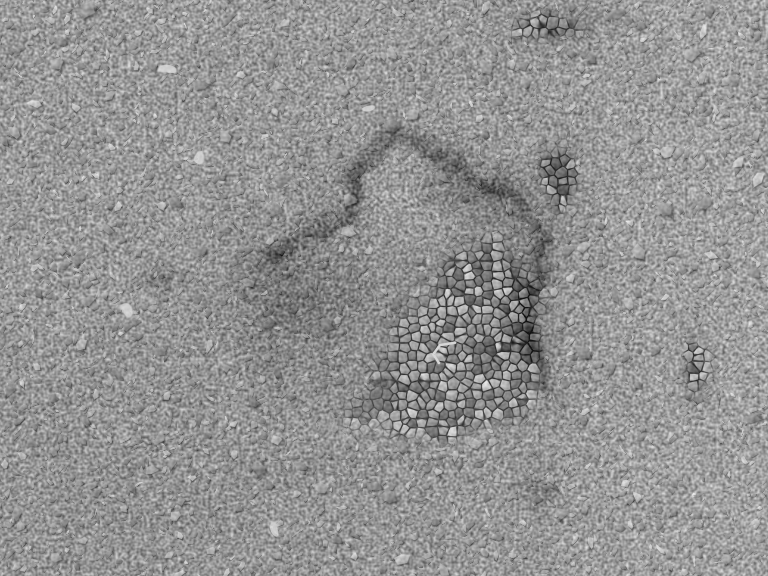
Give the GLSL for this texture, as a WebGL 1 fragment shader.

```glsl
precision highp float;
// Worn grey asphalt with a shallow gravel-filled pothole, loose chips and dark crevices.
uniform vec2 u_resolution;

const float BASE_TONE = 0.605;
const float GRAIN = 0.25;
const float CHIP_CONTRAST = 0.27;
const float RIM_DEPTH = 0.19;
const float GRAVEL_SCALE = 62.0;
const float GAP_TONE = 0.27;
const vec2 LIGHT = vec2(-0.55, 0.83);

vec2 hash2(vec2 p) {
  vec3 q = fract(vec3(p.xyx) * vec3(0.1031, 0.1030, 0.0973));
  q += dot(q, q.yzx + 33.33);
  return fract((q.xx + q.yz) * q.zy);
}

float gradAt(vec2 cell, vec2 offset) {
  float a = 6.2832 * hash2(cell).x;
  return dot(vec2(cos(a), sin(a)), offset);
}

float gradientNoise(vec2 p) {
  vec2 i = floor(p), f = fract(p);
  vec2 u = f * f * f * (f * (f * 6.0 - 15.0) + 10.0);
  vec2 e = vec2(1.0, 0.0);
  return mix(mix(gradAt(i, f), gradAt(i + e, f - e), u.x),
             mix(gradAt(i + e.yx, f - e.yx), gradAt(i + e.xx, f - e.xx), u.x), u.y);
}

float blob(vec2 p, vec2 center, vec2 radius) {
  vec2 d = (p - center) / radius;
  return exp(-dot(d, d));
}

float segment(vec2 p, vec2 a, vec2 b) {
  vec2 v = b - a;
  return length(p - a - v * clamp(dot(p - a, v) / dot(v, v), 0.0, 1.0));
}

// Angular chips, one per occupied cell, with a lit face and a cast shadow.
float chips(float tone, vec2 p, float scale, float density, float size) {
  vec2 g = p * scale, cell = floor(g);
  float soft = max(0.04, 0.8 * scale / u_resolution.y);
  for (int j = -1; j <= 1; j++) for (int i = -1; i <= 1; i++) {
    vec2 id = cell + vec2(float(i), float(j));
    vec2 pick = hash2(id + scale), shape = hash2(id + scale * 2.3);
    if (pick.x < density) {
      vec2 v = g - id - 0.2 - 0.6 * hash2(id + 71.0);
      float a = 6.2832 * shape.x, c = cos(a), s = sin(a), d = -1.0;
      vec2 q = vec2(c * v.x - s * v.y, s * v.x + c * v.y);
      q.y *= 1.0 + 1.3 * shape.y;
      for (int k = 0; k < 5; k++) {
        vec2 r = hash2(id + float(k) * 17.0 + 5.0);
        float t = 1.2566 * float(k) + 0.8 * r.x;
        d = max(d, dot(q, vec2(cos(t), sin(t))) - size * (0.6 + 0.6 * r.y));
      }
      float facing = dot(v, LIGHT) / size;
      float shadow = (1.0 - smoothstep(0.0, 0.16, d)) * (1.0 - smoothstep(-0.9, 0.1, facing));
      float face = BASE_TONE + CHIP_CONTRAST * (pow(pick.y, 3.0) - 0.18) + 0.07 * facing;
      tone = mix(tone, tone * 0.62, shadow);
      tone = mix(tone, face, 0.85 * (1.0 - smoothstep(-soft, soft, d)));
    }
  }
  return tone;
}

// Packed stones separated by dark gaps.
float gravel(vec2 p) {
  vec2 g = p * GRAVEL_SCALE, cell = floor(g);
  float nearest = 9.0, second = 9.0, stone = 0.0;
  for (int j = -1; j <= 1; j++) for (int i = -1; i <= 1; i++) {
    vec2 id = cell + vec2(float(i), float(j));
    vec2 v = g - id - 0.1 - 0.8 * hash2(id);
    float d = length(v);
    if (d < nearest) {
      second = nearest; nearest = d;
      stone = 0.46 + 0.36 * hash2(id + 29.0).x + 0.14 * dot(v, LIGHT);
    } else second = min(second, d);
  }
  return mix(GAP_TONE, stone, smoothstep(0.0, 0.27, second - nearest));
}

// Distance to the broken lip of the pothole.
float lip(vec2 p) {
  vec2 apex = vec2(0.694, 0.774), leftKnee = vec2(0.616, 0.700), leftStep = vec2(0.612, 0.630);
  vec2 leftArm = vec2(0.470, 0.555), shoulder = vec2(0.870, 0.665);
  vec2 corner = vec2(0.948, 0.600), wall = vec2(0.913, 0.440);
  float d = min(segment(p, apex, leftKnee), segment(p, leftKnee, leftStep));
  d = min(d, min(segment(p, leftStep, leftArm), segment(p, apex, shoulder)));
  d = min(d, min(segment(p, shoulder, corner), segment(p, corner, wall)));
  return min(d, segment(p, wall, vec2(0.945, 0.325)));
}

void main() {
  vec2 p = gl_FragCoord.xy / u_resolution.y;
  vec2 w = p + 0.022 * vec2(gradientNoise(p * 22.0), gradientNoise(p * 22.0 + 40.0));
  float mottle = gradientNoise(p * 14.0 + 9.0);
  // Regions: loose pockets, dense gravel, pale sand and stain shadows.
  float pocket = blob(w, vec2(0.972, 0.700), vec2(0.035, 0.065))
    + 0.8 * blob(w, vec2(0.960, 0.955), vec2(0.085, 0.040))
    + 0.9 * blob(w, vec2(1.207, 0.358), vec2(0.026, 0.060));
  float dense = 1.3 * blob(w, vec2(0.810, 0.400), vec2(0.125, 0.120))
    + 0.6 * blob(w, vec2(0.720, 0.300), vec2(0.180, 0.070))
    + 0.6 * blob(w, vec2(0.860, 0.530), vec2(0.080, 0.090));
  float sand = blob(w, vec2(0.695, 0.645), vec2(0.070, 0.095));
  float stain = 0.10 * blob(w, vec2(0.510, 0.480), vec2(0.095, 0.085))
    + 0.11 * blob(w, vec2(0.820, 0.665), vec2(0.080, 0.040))
    + 0.07 * blob(w, vec2(0.900, 0.500), vec2(0.050, 0.140))
    + 0.10 * blob(w, vec2(0.278, 0.515), vec2(0.035, 0.018))
    + 0.10 * blob(w, vec2(0.935, 0.150), vec2(0.030, 0.040))
    + 0.05 * blob(w, vec2(0.680, 0.460), vec2(0.260, 0.180)) + 0.11 * pocket;
  // Rough ground, then chips from small to large.
  float fine = gradientNoise(p * 185.0) + 0.6 * gradientNoise(w * 95.0);
  float tone = chips(BASE_TONE + GRAIN * fine, w, 72.0, 0.48, 0.30);
  tone = chips(tone, p, 40.0, 0.40 - 0.25 * sand, 0.27);
  tone = chips(tone, p, 24.0, 0.16 - 0.14 * sand, 0.27);
  tone = mix(tone, BASE_TONE + 0.06 + 0.30 * fine, 0.7 * sand);
  tone = mix(tone, gravel(p), smoothstep(0.25, 0.75, dense + pocket + 0.35 * mottle));
  // Lip shadow, broad tone and surface grain.
  float d = lip(w);
  tone -= RIM_DEPTH * exp(-d * d / 0.00016) * (0.75 + mottle) + 0.05 * exp(-d / 0.035);
  tone += 0.14 * gradientNoise(p * 150.0 + 13.0) + 0.03 * mottle - stain;
  tone += 0.025 * smoothstep(0.85, 1.25, p.x) - 0.03 * blob(p, vec2(0.25, 0.12), vec2(0.45, 0.30));
  // Pale isolated stones and a curled fibre.
  float pale = blob(w, vec2(0.218, 0.457), vec2(0.015, 0.010))
    + blob(w, vec2(0.483, 0.088), vec2(0.009, 0.018)) + blob(w, vec2(0.348, 0.728), vec2(0.011))
    + blob(w, vec2(0.640, 0.808), vec2(0.008)) + blob(w, vec2(0.287, 0.875), vec2(0.013, 0.010));
  tone = mix(tone, 0.86, 0.8 * smoothstep(0.3, 0.6, pale));
  vec2 bend = vec2(0.764, 0.401), curl = vec2(0.752, 0.385);
  float fibre = min(segment(p, vec2(0.790, 0.405), bend),
    min(segment(p, bend, curl), segment(p, curl, vec2(0.762, 0.370))));
  tone = mix(tone, 0.84, 1.0 - smoothstep(0.0010, 0.0035, fibre));
  gl_FragColor = vec4(vec3(clamp(tone, 0.08, 0.97)), 1.0);
}
```
